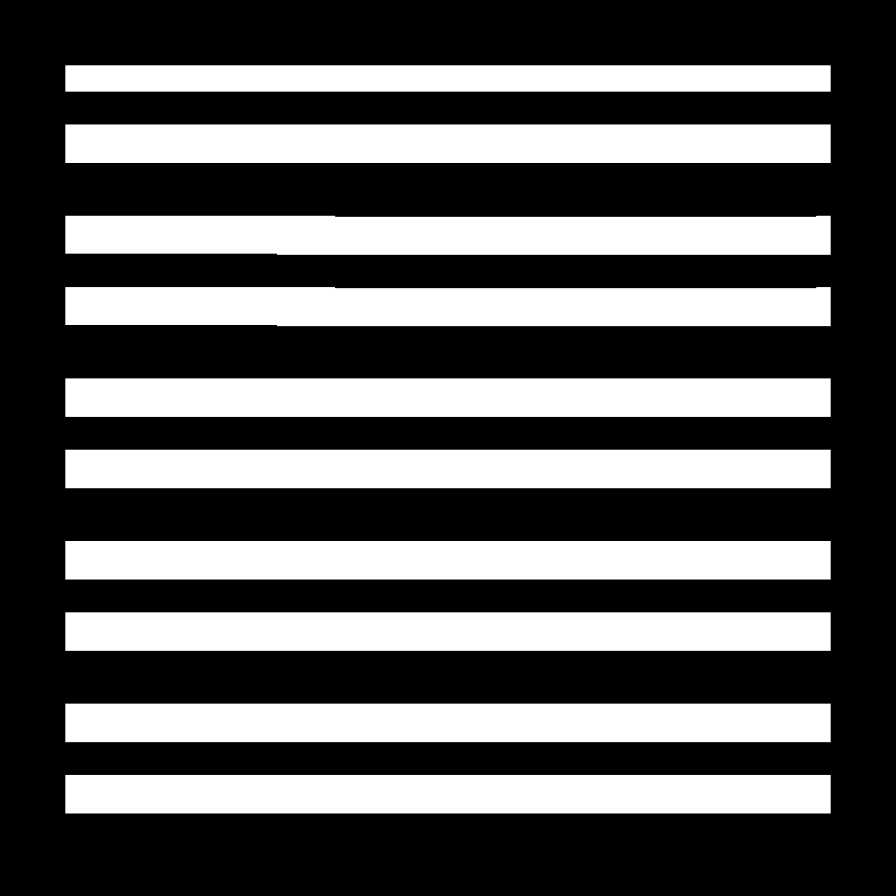
Give the GLSL for this pattern, as a WebGL 2 fragment shader.

```glsl
#version 300 es
precision highp float;
// Paired white horizontal bars on black, clipped to a square frame, with one slightly stepped row.

uniform vec2 u_resolution;
out vec4 fragColor;

// Smoothed coverage of the span from low to high
float span(float x, float low, float high, float pixel) {
    return clamp((x - low) / pixel + 0.5, 0.0, 1.0)
         * clamp((high - x) / pixel + 0.5, 0.0, 1.0);
}

void main() {
    vec2 uv = gl_FragCoord.xy / u_resolution;
    vec2 pixel = 1.0 / u_resolution;

    // Five repeats upward, each holding two bars
    const float period = 0.1815;
    float row = floor((uv.y - 0.0626) / period);
    float local = uv.y - 0.0626 - row * period;
    float fromCenter = local - (local < 0.0908 ? 0.051 : 0.1306);

    // Small steps along the edges of the fourth row
    float worn = row == 3.0 ? 1.0 : 0.0;
    float topDrop = worn * 0.0012 * span(uv.x, 0.374, 0.911, pixel.x);
    float bottomShift = worn * mix(0.0007, -0.0006, step(0.309, uv.x));
    float bar = span(fromCenter, -0.0215 + bottomShift, 0.0215 - topDrop, pixel.y);

    // The frame trims the bar ends and the topmost bar
    float frame = span(uv.x, 0.0729, 0.9271, pixel.x)
                * span(uv.y, 0.0729, 0.9271, pixel.y);

    fragColor = vec4(vec3(bar * frame), 1.0);
}
```
